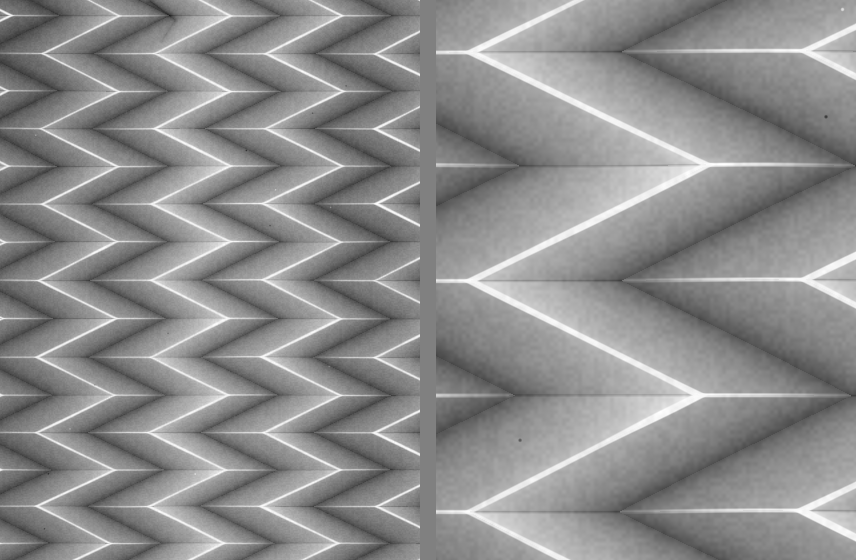
Left: the whole. Right: its middle third, enlarged.
This pattern is drawn by a Shadertoy shader. Its source:

```glsl
// Grey folded sheet: zigzag ridges and soft dark valleys crossed by straight creases.
// Each point is located between two jittered ridges and two creases, then shaded
// by its distance to the ridge, the valley and the crease; grain and wear follow.

const float PERIOD = 0.1975;     // spacing of ridges across
const float ROW = 0.0671;        // spacing of horizontal creases
const float TOP_ROW = 0.0286;    // depth of the first crease
const float RIGHT_TIP = 0.2161;  // ridge position on even creases
const float LEFT_TIP = 0.0795;   // ridge position on odd creases
const float VALLEY = 0.45;       // valley place between two ridges

float hash(vec2 p) {
    return fract(sin(dot(p, vec2(127.1, 311.7))) * 43758.5453);
}

float noise(vec2 p) {
    vec2 i = floor(p), f = fract(p);
    f = f * f * (3.0 - 2.0 * f);
    return mix(mix(hash(i), hash(i + vec2(1, 0)), f.x),
               mix(hash(i + vec2(0, 1)), hash(i + vec2(1, 1)), f.x), f.y);
}

float stroke(float dist, float halfWidth, float px) {
    return 1.0 - smoothstep(halfWidth - px, halfWidth + px, dist);
}

float segmentDistance(vec2 p, vec2 a, vec2 b) {
    vec2 ab = b - a;
    return length(p - a - ab * clamp(dot(p - a, ab) / dot(ab, ab), 0.0, 1.0));
}

// Ridge tip on one crease, with a slow lean and a little jitter
float tipX(float column, float row) {
    float tip = mod(row, 2.0) < 0.5 ? RIGHT_TIP : LEFT_TIP;
    float lean = -0.0012 * row * (1.0 - 0.3 * column);
    return column * PERIOD + tip + lean + 0.006 * (hash(vec2(column, row)) - 0.5);
}

float ridgeX(float column, float row, float f) {
    return mix(tipX(column, row), tipX(column, row + 1.0), f);
}

// Distance across a slanted ridge from a horizontal offset
float acrossRidge(float offset, float column, float row) {
    float run = tipX(column, row + 1.0) - tipX(column, row);
    return abs(offset) * ROW / length(vec2(ROW, run));
}

float foldedSheet(vec2 p, float px) {
    // Crease rows, slightly stretched in the lower half
    float sag = 0.0065 * exp(-pow((p.y - 0.73) / 0.22, 2.0));
    float wobble = 0.002 * (noise(p * vec2(9.0, 12.0)) - 0.5);
    float r = (p.y - sag - wobble - TOP_ROW) / ROW;
    float row = floor(r), f = r - row;

    // Pair of ridges that encloses the point
    float column = floor((p.x - ridgeX(0.0, row, f)) / PERIOD);
    if (p.x < ridgeX(column, row, f)) column -= 1.0;
    if (p.x >= ridgeX(column + 1.0, row, f)) column += 1.0;
    float left = ridgeX(column, row, f);
    float right = ridgeX(column + 1.0, row, f);
    float s = (p.x - left) / (right - left);

    // Facet: slope runs from 0 at the ridge to 1 at the valley
    bool afterRidge = s < VALLEY;
    bool topOdd = mod(row, 2.0) > 0.5;
    bool upper = afterRidge == topOdd;
    float slope = afterRidge ? s / VALLEY : (1.0 - s) / (1.0 - VALLEY);
    float inner = (upper ? f : 1.0 - f) * ROW;
    float outer = ROW - inner;
    float ridgeColumn = afterRidge ? column : column + 1.0;
    float ridgeDist = acrossRidge(p.x - (afterRidge ? left : right), ridgeColumn, row);
    float valleyDist = acrossRidge((s - VALLEY) * (right - left), column, row);

    // Soft facet shading
    float shade = mix(0.59, 0.48, slope) + (upper ? 0.025 : -0.02);
    shade -= 0.17 * exp(-valleyDist / 0.011);
    shade += 0.21 * exp(-inner / 0.022) * (1.0 - slope) * (upper ? 1.0 : 0.75);
    shade += 0.07 * exp(-ridgeDist / 0.006);

    // Uneven light, strongest left of the middle
    float light = 0.86 + 0.21 * exp(-pow((p.x - 0.36) / 0.25, 2.0));
    light -= 0.12 * exp(-dot(p, p) / 0.05);
    light += 0.09 * (noise(p * 5.0 + 3.0) - 0.5);
    shade *= light;

    // Creases: pale outside the ridge tips, thin and dark inside
    float fade = 1.0 - smoothstep(0.35, 1.0, slope);
    shade += (0.08 + 0.2 * fade) * stroke(outer, 0.0011, px);
    shade -= 0.13 * (1.0 - 0.5 * slope) * stroke(inner, 0.0006, px);

    // Bright ridge with worn width
    float wear = noise(vec2(p.y * 45.0, ridgeColumn * 7.3));
    float ridge = stroke(ridgeDist, mix(0.0012, 0.0023, wear), px);
    return mix(shade, 0.97, ridge * mix(0.78, 1.0, wear));
}

void mainImage(out vec4 fragColor, in vec2 fragCoord) {
    float px = 1.0 / iResolution.y;
    vec2 p = vec2(fragCoord.x, iResolution.y - fragCoord.y) * px;
    float grey = foldedSheet(p, px);

    // Stray dent near the top
    float dent = segmentDistance(p, vec2(0.268, 0.002), vec2(0.312, 0.035));
    float kink = segmentDistance(p, vec2(0.312, 0.038), vec2(0.289, 0.073));
    grey -= 0.16 * exp(-dent / 0.004) + 0.10 * exp(-kink / 0.004);

    // Dust and grain
    vec2 cell = floor(p * 28.0), q = fract(p * 28.0);
    vec2 spot = 0.2 + 0.6 * vec2(hash(cell + 5.1), hash(cell + 9.7));
    float dust = step(0.975, hash(cell)) * stroke(length(q - spot) / 28.0, 0.0009, px);
    grey += dust * (hash(cell + 2.3) > 0.5 ? 0.25 : -0.25);
    grey += 0.05 * (noise(p * 420.0) - 0.5) + 0.03 * (noise(p * 130.0) - 0.5);
    fragColor = vec4(vec3(clamp(grey, 0.0, 1.0)), 1.0);
}
```
